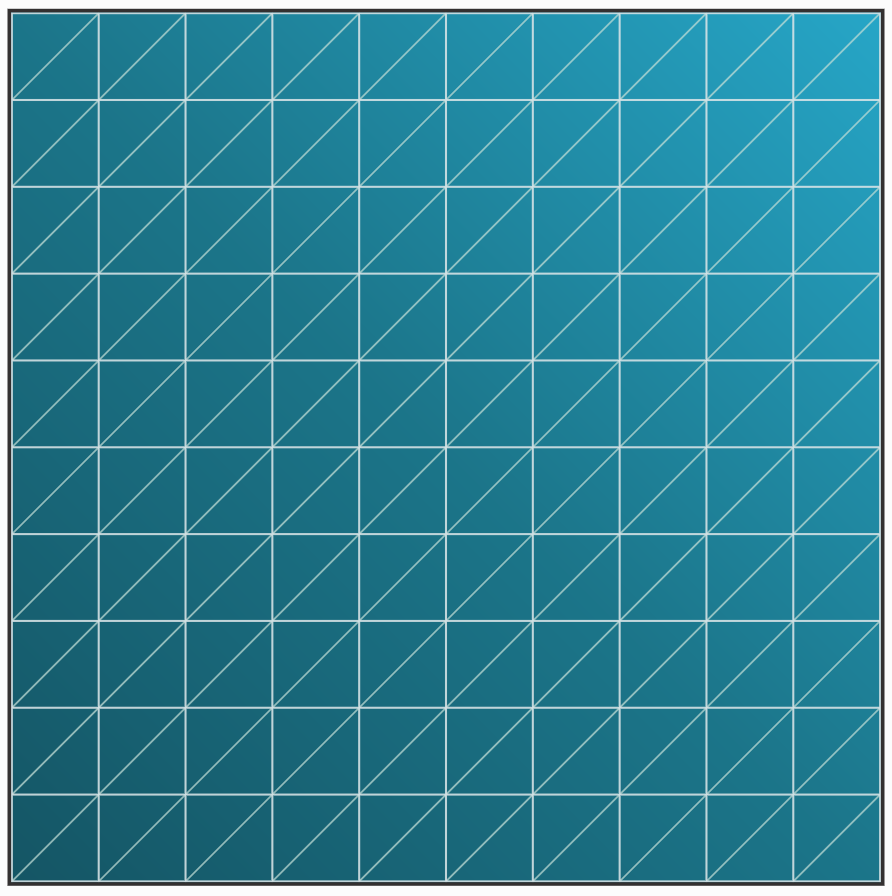
A Shadertoy shader for this pattern:

```glsl
// Framed ten by ten grid of squares with rising diagonals over a teal gradient.

// Layout, in units of the canvas height
const float CELLS = 10.0;
const vec2 GRID_CENTER = vec2(0.5000, 0.5008);
const float GRID_SIZE = 0.9690;
const float GRID_LINE = 0.0023;
const float DIAGONAL_LINE = 0.0020;
const float FRAME_OFFSET = 0.0029;
const float FRAME_LINE = 0.0040;

// Colours and opacities
const vec3 PAPER = vec3(0.99);
const vec3 FRAME_COLOR = vec3(0.20, 0.19, 0.19);
const vec3 TEAL_DARK = vec3(0.080, 0.335, 0.395);
const vec3 TEAL_MID = vec3(0.108, 0.460, 0.540);
const vec3 TEAL_LIGHT = vec3(0.150, 0.650, 0.780);
const vec3 GRID_COLOR = vec3(0.86, 0.90, 0.91);
const vec3 DIAGONAL_COLOR = vec3(0.76, 0.87, 0.84);
const float GRID_OPACITY = 0.86;
const float DIAGONAL_OPACITY = 0.72;

// Signed distance to a square centred on the origin
float squareDistance(vec2 p, float halfSize) {
    vec2 q = abs(p) - halfSize;
    return length(max(q, 0.0)) + min(max(q.x, q.y), 0.0);
}

// Coverage of the area where the distance is negative
float fill(float dist, float pixel) {
    return clamp(0.5 - dist / pixel, 0.0, 1.0);
}

// Coverage of a line, from the overlap of the pixel with its width
float stroke(float dist, float width, float pixel) {
    float low = max(dist - 0.5 * pixel, -0.5 * width);
    float high = min(dist + 0.5 * pixel, 0.5 * width);
    return clamp((high - low) / pixel, 0.0, 1.0);
}

// Distance to the nearest whole number
float nearestLine(float x) {
    return abs(x - round(x));
}

// Three stop gradient from the lower left to the upper right
vec3 tealGradient(vec2 uv) {
    float t = clamp(0.5 * (uv.x + uv.y), 0.0, 1.0);
    vec3 lower = mix(TEAL_DARK, TEAL_MID, 2.0 * t);
    return t < 0.5 ? lower : mix(TEAL_MID, TEAL_LIGHT, 2.0 * t - 1.0);
}

void mainImage(out vec4 fragColor, in vec2 fragCoord) {
    float pixel = 1.0 / iResolution.y;
    vec2 p = (fragCoord - GRID_CENTER * iResolution.xy) * pixel;
    p.x += 0.0;
    vec2 uv = p / GRID_SIZE + 0.5;
    vec2 cell = uv * CELLS;
    float cellSize = GRID_SIZE / CELLS;
    float edge = squareDistance(p, 0.5 * GRID_SIZE);

    // Paper and gradient panel
    float panel = fill(edge - FRAME_OFFSET, pixel);
    vec3 color = mix(PAPER, tealGradient(uv), panel);

    // Diagonals run unbroken through the cell corners
    float diagonalDist = nearestLine(cell.x - cell.y) * cellSize * inversesqrt(2.0);
    float diagonal = stroke(diagonalDist, DIAGONAL_LINE, pixel) * fill(edge, pixel);
    color = mix(color, DIAGONAL_COLOR, diagonal * DIAGONAL_OPACITY);

    // Grid lines, including the outer edge of the grid
    float vertical = stroke(nearestLine(cell.x) * cellSize, GRID_LINE, pixel);
    float horizontal = stroke(nearestLine(cell.y) * cellSize, GRID_LINE, pixel);
    float grid = max(vertical, horizontal) * fill(edge - 0.5 * GRID_LINE, pixel);
    color = mix(color, GRID_COLOR, grid * GRID_OPACITY);

    // Dark frame just outside the grid, with square corners
    vec2 q = abs(p) - 0.5 * GRID_SIZE - FRAME_OFFSET;
    float frame = stroke(max(q.x, q.y), FRAME_LINE, pixel);
    color = mix(color, FRAME_COLOR, frame);

    fragColor = vec4(color, 1.0);
}
```
